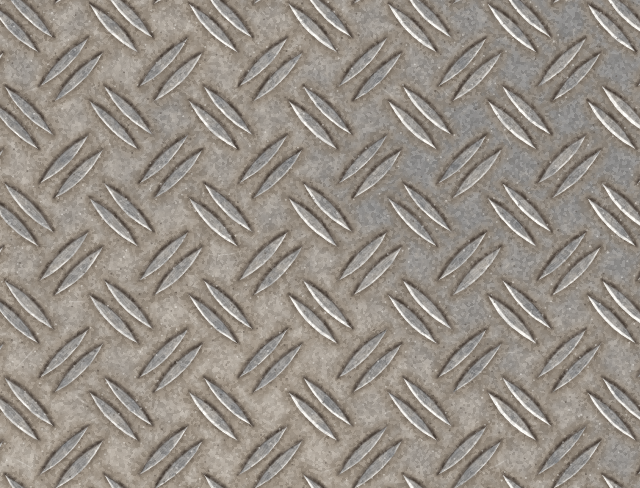
A WebGL 2 fragment shader for this texture:

```glsl
#version 300 es
precision highp float;
// Worn steel tread plate: pairs of raised lens-shaped bars on two interleaved
// lattices leaning opposite ways. Each bar has a lit edge, a shaded edge and a
// halo of grime; layered sines and cellular noise mottle and pit the metal.
uniform vec2 u_resolution;
out vec4 outColor;

const float REPEATS_ACROSS = 6.427;
const vec2 PITCH = vec2(1.0, 0.975);
const float BAR_LENGTH = 0.338;   // half length
const float BAR_WIDTH = 0.056;    // half width
const float BAR_OFFSET = 0.104;   // from the centre of the pair

const vec3 COOL_STEEL = vec3(0.555, 0.55, 0.545);
const vec3 WARM_STEEL = vec3(0.65, 0.61, 0.565);
const vec3 PALE_STEEL = vec3(0.73, 0.70, 0.66);
const vec3 DUST = vec3(0.56, 0.51, 0.45);
const vec3 GRIME = vec3(0.30, 0.265, 0.24);
const vec3 GLINT = vec3(0.97, 0.96, 0.94);

float hash(vec2 p) {
  vec3 q = fract(p.xyx * 0.1031);
  q += dot(q, q.yzx + 33.33);
  return fract((q.x + q.y) * q.z);
}

// Distance to the nearest scattered point, and that point's random value
vec2 cellular(vec2 p) {
  vec2 base = floor(p);
  vec2 best = vec2(9.0, 0.0);
  for (int j = -1; j <= 1; j++)
    for (int i = -1; i <= 1; i++) {
      vec2 cell = base + vec2(i, j);
      vec2 point = cell + vec2(hash(cell), hash(cell + 57.3));
      float d = distance(p, point);
      if (d < best.x) best = vec2(d, hash(cell + 19.7));
    }
  return best;
}

// Warped layered sines, roughly -1 to 1
float mottle(vec2 p) {
  float sum = 0.0, amplitude = 0.6;
  for (int i = 0; i < 6; i++) {
    p = mat2(0.8, 0.6, -0.6, 0.8) * p * 1.75 + 0.7 * sin(p.yx) + 2.3;
    sum += amplitude * sin(p.x) * sin(p.y);
    amplitude *= 0.7;
  }
  return sum;
}

// Signed distance to a pointed lens lying along x
float lens(vec2 q, float halfLength, float halfWidth) {
  q = abs(q);
  float drop = 0.5 * (halfLength * halfLength - halfWidth * halfWidth) / halfWidth;
  if ((q.x - halfLength) * drop > q.y * halfLength)
    return length(q - vec2(halfLength, 0.0));
  return length(q + vec2(0.0, drop)) - drop - halfWidth;
}

// Sparse fine scratches, one candidate per grid cell
float scratches(vec2 p, float scale, float px) {
  vec2 cell = floor(p * scale);
  vec2 q = (fract(p * scale) - 0.5) / scale;
  float angle = 6.283 * hash(cell + 3.1);
  q = mat2(cos(angle), -sin(angle), sin(angle), cos(angle)) * q;
  float d = lens(q, (0.12 + 0.3 * hash(cell + 8.4)) / scale, 0.005);
  return smoothstep(px, -px, d) * step(0.7, hash(cell + 5.9));
}

// Paints one lattice of bar pairs; lean is 1 for falling bars, -1 for rising
vec3 barPairs(vec3 plate, vec2 p, vec2 origin, float lean, float gleam, float px, float rough) {
  vec2 grid = (p - origin) / PITCH + 0.5;
  vec2 cell = floor(grid);
  vec2 local = (fract(grid) - 0.5) * PITCH;
  vec2 q = vec2(dot(local, vec2(1.0, -lean)), dot(local, vec2(lean, 1.0))) * 0.7071;
  float side = q.y < 0.0 ? -1.0 : 1.0;
  q.y -= side * BAR_OFFSET;
  float wear = hash(cell + side * 0.37 + lean * 11.0 + 40.0);
  float d = lens(q, BAR_LENGTH, BAR_WIDTH * (0.94 + 0.12 * wear)) + 0.003 * rough;
  float across = smoothstep(-0.012, 0.012, q.y);

  // Grime around the bar, deepest along the shaded edge
  float halo = smoothstep(0.15, 0.0, d + 0.045 * rough) * (0.8 + 0.3 * rough);
  vec3 color = mix(plate, DUST, clamp(halo, 0.0, 0.9));
  float shadow = smoothstep(0.045, 0.004, d) * mix(0.3, 0.95, across);
  color = mix(color, GRIME, shadow * clamp(0.75 + 0.6 * rough, 0.25, 1.0));

  // Worn top, then its dark and bright rims
  float streak = sin(q.y * 260.0 + 5.0 * wear + 4.0 * rough);
  vec3 top = mix(COOL_STEEL, PALE_STEEL, 0.1 + 0.3 * wear + 0.35 * rough) + 0.02 * streak;
  top = mix(top, GRIME, 0.75 * across * smoothstep(-0.02, 0.0, d));
  float rimWidth = mix(0.011, 0.028, gleam) * (0.8 + 0.4 * wear);
  float rim = smoothstep(-rimWidth - px, -rimWidth + px, d) * (1.0 - across);
  top = mix(top, GLINT, rim * clamp(0.45 + 0.7 * gleam + 0.3 * rough, 0.0, 1.0));
  return mix(color, top, smoothstep(0.6 * px, -0.6 * px, d));
}

void main() {
  vec2 uv = gl_FragCoord.xy / u_resolution;
  vec2 p = gl_FragCoord.xy / u_resolution.x * REPEATS_ACROSS;
  float px = REPEATS_ACROSS / u_resolution.x;
  float broad = mottle(p * 0.55);
  float rough = mottle(p * 8.0 + 4.0);

  // Plate: warm and pale to the lower left, cool to the upper right
  float warmth = 0.56 - 0.8 * (uv.x - 0.42) - 0.5 * (uv.y - 0.5) + 0.4 * broad;
  vec3 color = mix(COOL_STEEL, WARM_STEEL, clamp(warmth, 0.0, 1.0));
  color = mix(color, PALE_STEEL, clamp(0.22 + 0.6 * (warmth - 0.5) + 0.4 * rough, 0.0, 0.9));
  color = mix(color, GLINT, 0.4 * scratches(p + 0.1 * broad, 1.9, px));

  float gleam = clamp(0.4 + 0.6 * uv.x + 0.15 * broad, 0.0, 1.0);
  color = barPairs(color, p, vec2(0.215, 0.793), 1.0, gleam, px, rough);
  color = barPairs(color, p, vec2(0.718, 0.303), -1.0, 0.15, px, rough);

  // Pits, pale flecks and fine grain
  vec2 fleck = cellular(p * 11.0);
  float spot = smoothstep(0.16, 0.04, fleck.x);
  color = mix(color, fleck.y > 0.5 ? GLINT : GRIME, 0.4 * spot * step(0.38, abs(fleck.y - 0.5)));
  color += 0.11 * (cellular(p * 36.0).y - 0.5);
  outColor = vec4(color, 1.0);
}
```
